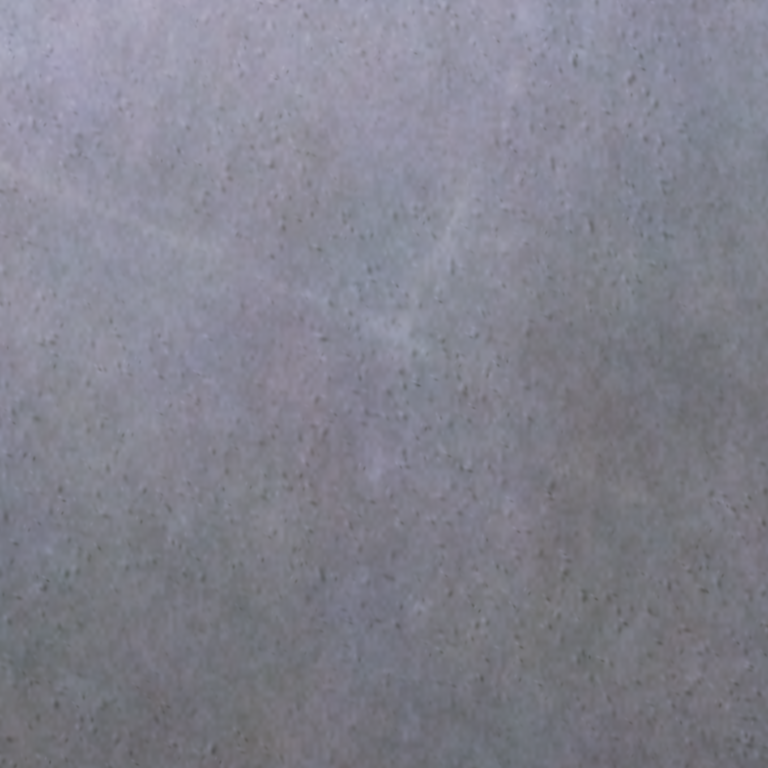
Write a Shadertoy shader that draws this texture.

```glsl
float hash(vec2 p) {
    vec3 q = fract(vec3(p.xyx) * 0.1031);
    q += dot(q, q.yzx + 33.33);
    return fract((q.x + q.y) * q.z);
}

float noise(vec2 p) {
    vec2 i = floor(p), f = fract(p);
    f = f * f * (3.0 - 2.0 * f);
    return mix(mix(hash(i), hash(i + vec2(1, 0)), f.x),
               mix(hash(i + vec2(0, 1)), hash(i + vec2(1, 1)), f.x), f.y);
}

// Layered noise, centred on zero
float fbm(vec2 p) {
    float sum = 0.0, amp = 0.5;
    for (int i = 0; i < 4; i++) {
        sum += amp * (noise(p) - 0.5);
        p = mat2(1.6, 1.2, -1.2, 1.6) * p + 7.3;
        amp *= 0.5;
    }
    return sum;
}

// Soft, slightly tilted oval pits, one candidate per cell
float specks(vec2 p, float density, float seed) {
    vec2 cell = floor(p);
    float sum = 0.0;
    for (int y = -1; y <= 1; y++)
    for (int x = -1; x <= 1; x++) {
        vec2 id = cell + vec2(x, y) + seed;
        vec2 jitter = vec2(hash(id + 11.7), hash(id + 47.1));
        vec2 d = p - (cell + vec2(x, y) + jitter);
        float tilt = (hash(id + 83.9) - 0.3) * 1.8;
        d = mat2(cos(tilt), -sin(tilt), sin(tilt), cos(tilt)) * d;
        float radius = mix(0.18, 0.42, hash(id + 29.3));
        float strength = step(hash(id), density) * mix(0.2, 1.0, hash(id + 61.3));
        d *= vec2(1.3, 0.8);
        sum += strength * exp(-dot(d, d) / (radius * radius));
    }
    return sum;
}

// Pale worn crease: broken core inside a wide haze, fading at its ends
float crease(vec2 p, vec2 a, vec2 b) {
    vec2 along = b - a;
    float t = dot(p - a, along) / dot(along, along);
    float d = length(p - a - along * clamp(t, 0.0, 1.0));
    float ends = smoothstep(-0.04, 0.08, t) * smoothstep(1.04, 0.8, t);
    float wear = smoothstep(0.25, 0.7, noise(p * 20.0 + 3.0));
    float width = mix(0.00004, 0.00012, noise(p * 13.0 + 23.0));
    return ends * (exp(-d * d / width) * mix(0.2, 0.9, wear) + 0.35 * exp(-d * d / 0.0009));
}

void mainImage(out vec4 fragColor, in vec2 fragCoord) {
    vec2 uv = fragCoord / iResolution.xy;

    // Light falling off from the upper left
    float light = mix(mix(0.405, 0.440, uv.x), mix(0.640, 0.555, uv.x), uv.y);
    light -= 0.040 * smoothstep(0.45, 0.0, length((uv - vec2(0.92, 0.52)) * vec2(1.0, 0.9)));
    light += 0.015 * smoothstep(0.4, 0.0, length(uv - vec2(0.1, 0.55)));

    // Cloudy stains
    light += 0.060 * fbm(uv * vec2(5.0, 4.0) + 2.0);
    light += 0.065 * fbm(uv * vec2(22.0, 15.0) + 19.0);

    // Creases
    vec2 p = uv + 0.025 * vec2(fbm(uv * 16.0), fbm(uv * 16.0 + 31.0));
    float worn = crease(p, vec2(-0.08, 0.82), vec2(0.66, 0.50))
               + 0.6 * crease(p, vec2(0.62, 0.43), vec2(0.95, 0.31))
               + 1.1 * crease(p, vec2(0.51, 0.55), vec2(0.71, 0.98));
    light += 0.036 * worn;

    // Scattered pale scuffs
    light += 0.045 * specks(uv * vec2(15.0, 12.0), 0.12, 5.0) * smoothstep(0.3, 0.65, noise(uv * 38.0));

    // Pits, their pale rims, and fine grain
    float rough = mix(0.5, 1.25, smoothstep(0.3, 0.7, noise(uv * 6.0 + 40.0)));
    light -= 0.072 * rough * specks(uv * 88.0, 0.24, 17.0);
    light += 0.036 * rough * specks(uv * 88.0 + vec2(0.5, -0.45), 0.24, 17.0);
    light += 0.034 * rough * specks(uv * 76.0, 0.17, 71.0);
    light += 0.040 * (noise(uv * vec2(180.0, 135.0)) - 0.5);
    light += 0.032 * (noise(uv * vec2(85.0, 60.0) + 9.0) - 0.5);

    // Cool grey, bluer where bright, with violet, green and blue blotches
    float blue = clamp(0.020 + 0.30 * (light - 0.42), 0.012, 0.075);
    vec3 color = light + vec3(-0.001, 0.0, blue);
    float violet = fbm(uv * vec2(9.0, 6.0) + 53.0) + 0.6 * fbm(uv * 40.0 + 13.0);
    float cool = fbm(uv * vec2(8.0, 5.0) + 91.0) + 0.6 * fbm(uv * 34.0 + 67.0);
    color += vec3(0.020, -0.022, 0.014) * violet;
    color += vec3(-0.036, 0.0, 0.036) * cool;
    color.b -= 0.014 * min(worn, 1.0);

    fragColor = vec4(color, 1.0);
}
```
